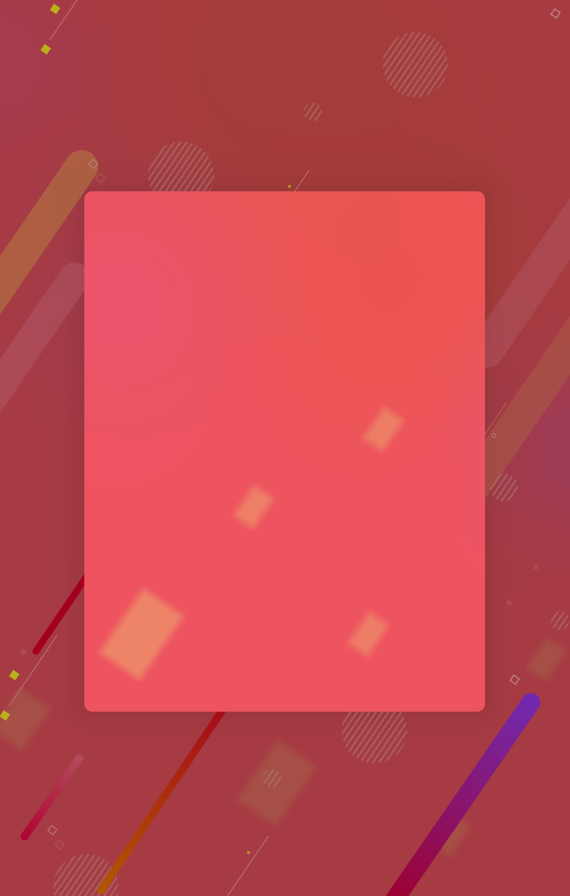
Reproduce this background procedurally as a WebGL 1 fragment shader.

```glsl
precision highp float;
uniform vec2 u_resolution;

const vec2 ALONG = vec2(0.566, 0.824);
const vec2 ACROSS = vec2(0.824, -0.566);

float fill(float d) {
  return clamp(0.5 - d * u_resolution.y, 0.0, 1.0);
}

float roundBox(vec2 p, vec2 halfSize, float r) {
  vec2 q = abs(p) - halfSize + r;
  return length(max(q, 0.0)) + min(max(q.x, q.y), 0.0) - r;
}

vec2 tilt(vec2 p) {
  return vec2(dot(p, ALONG), dot(p, ACROSS));
}

float glow(vec2 p, vec2 center, float size) {
  vec2 q = (p - center) / size;
  return exp(-dot(q, q));
}

// Out-of-focus slanted rectangle
float blurred(vec2 p, vec2 center, vec2 halfSize) {
  float d = roundBox(tilt(p - center), halfSize, 0.004);
  return 1.0 - smoothstep(-0.007, 0.007, d);
}

// Capsule shaded from end a to end b
void bar(inout vec3 color, vec2 p, vec2 a, vec2 b, float r, vec3 colorA, vec3 colorB, float alpha) {
  vec2 ab = b - a;
  float t = clamp(dot(p - a, ab) / dot(ab, ab), 0.0, 1.0);
  color = mix(color, mix(colorA, colorB, t), alpha * fill(length(p - a - ab * t) - r));
}

void hatchedDisc(inout vec3 color, vec2 p, vec2 center, float r) {
  float stripe = abs(fract(dot(p, ACROSS) / 0.0058) - 0.5) * 0.0058 - 0.0011;
  color = mix(color, vec3(0.67, 0.46, 0.45), 0.55 * fill(stripe) * fill(length(p - center) - r));
}

void diamond(inout vec3 color, vec2 p, vec2 center, vec3 tint, float alpha, bool outlined) {
  float d = roundBox(tilt(p - center), vec2(0.0042), 0.0);
  if (outlined) d = abs(d + 0.0006) - 0.0006;
  color = mix(color, tint, alpha * fill(d));
}

void main() {
  vec2 p = gl_FragCoord.xy / u_resolution.y;

  // Coral field with warm and pink glows
  vec3 field = vec3(0.935, 0.33, 0.375);
  field = mix(field, vec3(0.925, 0.335, 0.3), 0.9 * glow(p, vec2(0.43, 0.69), 0.17));
  field = mix(field, vec3(0.915, 0.335, 0.31), 0.85 * glow(p, vec2(0.33, 0.94), 0.22));
  field = mix(field, vec3(0.92, 0.33, 0.43), 0.85 * glow(p, vec2(0.14, 0.66), 0.13));
  field = mix(field, vec3(0.92, 0.33, 0.46), 0.7 * glow(p, vec2(0.0, 0.93), 0.1));
  field = mix(field, vec3(0.87, 0.33, 0.51), 0.8 * glow(p, vec2(0.65, 0.5), 0.1));

  // Blurred papers, large then small
  float paper = blurred(p, vec2(0.158, 0.292), vec2(0.043, 0.027));
  paper += 0.6 * blurred(p, vec2(0.309, 0.126), vec2(0.04, 0.026));
  paper += 0.6 * blurred(p, vec2(0.024, 0.197), vec2(0.028, 0.02));
  paper += 0.9 * blurred(p, vec2(0.283, 0.434), vec2(0.02, 0.013));
  paper += 0.85 * blurred(p, vec2(0.428, 0.521), vec2(0.021, 0.013));
  paper += 0.85 * blurred(p, vec2(0.411, 0.292), vec2(0.021, 0.013));
  paper += 0.6 * blurred(p, vec2(0.61, 0.264), vec2(0.02, 0.013));
  paper += 0.6 * blurred(p, vec2(0.503, 0.068), vec2(0.02, 0.013));
  field = mix(field, vec3(0.93, 0.54, 0.41), 0.9 * min(paper, 1.0));

  // Dimmed surroundings with the card shadow
  float card = roundBox(p - vec2(0.3177, 0.4961), vec2(0.2236, 0.2904), 0.009);
  vec3 color = field * (0.7 - 0.05 * exp(-max(card, 0.0) * 60.0));

  // Wide translucent bands
  vec3 gold = vec3(0.69, 0.43, 0.26);
  vec3 rose = vec3(0.7, 0.36, 0.41);
  bar(color, p, vec2(0.091, 0.814), vec2(0.091, 0.814) - 0.4 * ALONG, 0.0185, gold, gold, 0.7);
  bar(color, p, vec2(0.083, 0.69), vec2(0.083, 0.69) - 0.4 * ALONG, 0.017, rose, rose, 0.45);
  bar(color, p, vec2(0.543, 0.609), vec2(0.543, 0.609) + 0.4 * ALONG, 0.0195, rose, rose, 0.4);
  bar(color, p, vec2(0.521, 0.447), vec2(0.521, 0.447) + 0.4 * ALONG, 0.0185, gold, gold, 0.35);

  // Confetti group, repeated lower down
  vec3 silver = vec3(0.75, 0.56, 0.56);
  vec3 yellow = vec3(0.73, 0.69, 0.1);
  for (int i = 0; i < 2; i++) {
    vec2 q = p + float(i) * vec2(0.0456, 0.7435);
    hatchedDisc(color, q, vec2(0.4635, 0.928), 0.0365);
    hatchedDisc(color, q, vec2(0.349, 0.875), 0.0104);
    bar(color, q, vec2(0.109, 1.034), vec2(0.056, 0.956), 0.0006, silver, silver, 0.55);
    bar(color, q, vec2(0.345, 0.81), vec2(0.293, 0.734), 0.0006, silver, silver, 0.55);
    diamond(color, q, vec2(0.0615, 0.99), yellow, 1.0, false);
    diamond(color, q, vec2(0.051, 0.945), yellow, 1.0, false);
    diamond(color, q, vec2(0.62, 0.985), silver, 0.9, true);
    diamond(color, q, vec2(0.104, 0.817), silver, 0.6, true);
    diamond(color, q, vec2(0.112, 0.801), silver, 0.25, true);
    color = mix(color, yellow, 0.7 * fill(length(q - vec2(0.323, 0.792)) - 0.0018));
  }

  // Remaining hatched discs, line and specks
  hatchedDisc(color, p, vec2(0.202, 0.805), 0.037);
  hatchedDisc(color, p, vec2(0.096, 0.0104), 0.0365);
  hatchedDisc(color, p, vec2(0.5625, 0.456), 0.0156);
  hatchedDisc(color, p, vec2(0.625, 0.307), 0.0104);
  bar(color, p, vec2(0.565, 0.55), vec2(0.53, 0.499), 0.0006, gold, gold, 0.7);
  color = mix(color, silver, 0.6 * fill(abs(length(p - vec2(0.551, 0.514)) - 0.0022) - 0.0005));
  float specks = fill(length(p - vec2(0.598, 0.367)) - 0.003);
  specks += fill(length(p - vec2(0.568, 0.327)) - 0.003);
  specks += fill(length(p - vec2(0.026, 0.272)) - 0.003);
  color = mix(color, silver, 0.2 * specks);

  // Vivid slanted bars
  vec3 crimson = vec3(0.64, 0.0, 0.13);
  bar(color, p, vec2(0.12, 0.391), vec2(0.04, 0.273), 0.0038, crimson, crimson, 1.0);
  bar(color, p, vec2(0.0885, 0.1535), vec2(0.0275, 0.0665), 0.0045, vec3(0.7, 0.29, 0.36), vec3(0.69, 0.02, 0.2), 1.0);
  bar(color, p, vec2(0.25, 0.21), vec2(0.113, 0.0065), 0.0042, vec3(0.65, 0.04, 0.1), vec3(0.7, 0.34, 0.0), 1.0);
  bar(color, p, vec2(0.5925, 0.216), vec2(0.436, -0.0105), 0.0105, vec3(0.45, 0.16, 0.68), vec3(0.62, 0.0, 0.18), 1.0);

  // Bright card on top
  color = mix(color, field, fill(card));
  gl_FragColor = vec4(color, 1.0);
}
```
